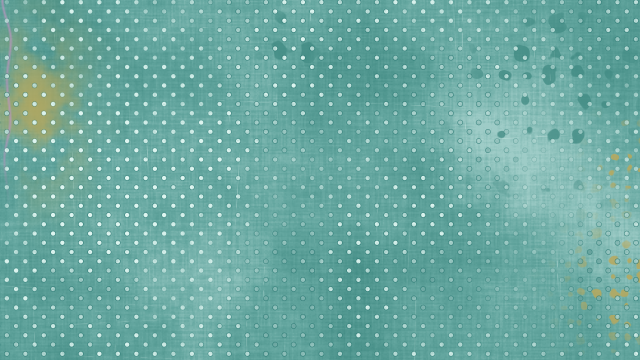
A Shadertoy shader for this pattern:

```glsl
// Worn teal cloth printed with a staggered grid of small pale dots.
// Cloudy tone comes from fbm and soft patches; weave, scratches, spots and
// stains are layered on top, and each dot fades by its own amount.

const float PERIOD = 0.0514;                // dot spacing, in canvas heights
const vec2 GRID_ORIGIN = vec2(0.0190, 0.634);
const float DOT_RADIUS = 0.0060;

const vec3 TEAL_DARK = vec3(0.25, 0.54, 0.51);
const vec3 TEAL = vec3(0.395, 0.655, 0.628);
const vec3 TEAL_PALE = vec3(0.62, 0.80, 0.78);
const vec3 DOT_WHITE = vec3(0.87, 0.96, 0.94);
const vec3 DOT_RING = vec3(0.14, 0.45, 0.43);
const vec3 OCHRE = vec3(0.72, 0.66, 0.36);
const vec3 PINK = vec3(0.75, 0.58, 0.76);

// Cloud patches: centre x, centre y, radius, lightness
const vec4 CLOUDS[11] = vec4[11](
    vec4(0.25, 0.95, 0.20, -0.45), vec4(0.52, 0.74, 0.16, -0.25),
    vec4(0.50, 0.40, 0.13, -0.35), vec4(1.03, 0.76, 0.19, -0.40),
    vec4(1.27, 0.34, 0.16, -0.35), vec4(1.00, 0.13, 0.17, -0.35),
    vec4(1.73, 0.82, 0.18, -0.35), vec4(1.45, 0.60, 0.18, 0.75),
    vec4(1.64, 0.36, 0.18, 0.45), vec4(0.38, 0.52, 0.15, 0.30),
    vec4(0.55, 0.19, 0.16, 0.35));

float hash(vec2 p) {
    return fract(sin(dot(p, vec2(127.1, 311.7))) * 43758.5453);
}

float noise(vec2 p) {
    vec2 i = floor(p), f = fract(p);
    f = f * f * (3.0 - 2.0 * f);
    return mix(mix(hash(i), hash(i + vec2(1, 0)), f.x),
               mix(hash(i + vec2(0, 1)), hash(i + vec2(1, 1)), f.x), f.y);
}

float fbm(vec2 p) {
    float sum = 0.0, amp = 0.5;
    for (int i = 0; i < 5; i++) {
        sum += amp * noise(p);
        p = mat2(1.6, 1.2, -1.2, 1.6) * p + 7.3;
        amp *= 0.5;
    }
    return sum;
}

float softSpot(vec2 p, vec2 centre, vec2 radius) {
    vec2 d = (p - centre) / radius;
    return exp(-dot(d, d));
}

float coverage(float dist, float px) {
    return clamp(0.5 - dist / px, 0.0, 1.0);
}

// Ragged drops, one per cell in a share of the cells
float splatter(vec2 p, float cell, float share, float seed, float px) {
    vec2 id = floor(p / cell) + seed;
    vec2 centre = 0.3 + 0.4 * vec2(hash(id), hash(id + 3.7));
    float radius = cell * mix(0.10, 0.34, hash(id + 9.1));
    float ragged = (noise(p * 3.5 / cell + seed) - 0.5) * cell * 0.30;
    float d = length((fract(p / cell) - centre) * cell) + ragged - radius;
    return coverage(d, px * 1.5) * step(hash(id + 5.3), share);
}

// Thin broken lines running along y
float scratches(vec2 p, vec2 area, int count, float seed, float px) {
    float sum = 0.0;
    for (int i = 0; i < count; i++) {
        vec2 k = vec2(float(i), seed);
        vec2 d = p - area * vec2(hash(k), hash(k + 11.3));
        d.x += d.y * (hash(k + 4.1) - 0.5) * 0.12;
        float halfLength = mix(0.04, 0.22, hash(k + 8.9));
        float fade = 1.0 - smoothstep(0.3, 1.0, abs(d.y) / halfLength);
        float broken = smoothstep(0.25, 0.7, noise(vec2(p.y * 60.0, k.x * 5.0)));
        sum += coverage(abs(d.x) - 0.0007, px) * fade * broken * hash(k + 2.2);
    }
    return min(sum, 1.0);
}

vec3 clothColour(vec2 p) {
    float tone = (fbm(p * 3.0) - 0.48) * 1.3 + (fbm(p * 11.0 + 20.0) - 0.48) * 0.5;
    for (int i = 0; i < 11; i++)
        tone += CLOUDS[i].w * softSpot(p, CLOUDS[i].xy, CLOUDS[i].zz);
    float weave = noise(p * vec2(14.0, 230.0)) + noise(p * vec2(230.0, 18.0)) - 1.0;
    tone += weave * 0.32 + (noise(p * 260.0) - 0.5) * 0.20;
    vec3 target = tone < 0.0 ? TEAL_DARK : TEAL_PALE;
    return mix(TEAL, target, min(abs(tone), 1.0));
}

vec3 addDots(vec3 col, vec2 p, float px) {
    vec2 pitch = vec2(PERIOD, PERIOD * 0.5);
    vec2 q = (p - GRID_ORIGIN) / pitch;
    float row = floor(q.y + 0.5);
    q.x -= 0.5 * mod(row, 2.0);
    vec2 id = vec2(floor(q.x + 0.5), row);
    float dist = length((q - id) * pitch);
    float bright = 0.40 + 0.50 * noise(p * 5.0 + 31.0) + 0.25 * (hash(id) - 0.5);
    bright += 0.30 * softSpot(p, vec2(0.25, 0.40), vec2(0.30, 0.35));
    bright -= 0.25 * softSpot(p, vec2(1.62, 0.40), vec2(0.22, 0.40));
    float ring = smoothstep(0.2, 0.7, noise(p * 4.0 + 57.0)) * 0.6 + 0.15;
    col = mix(col, DOT_RING, coverage(dist - DOT_RADIUS * 1.28, px) * ring);
    float patchy = 0.85 + 0.3 * (noise(p * 200.0) - 0.5);
    return mix(col, mix(TEAL_PALE, DOT_WHITE, clamp(bright, 0.0, 1.0)),
               coverage(dist - DOT_RADIUS, px) * clamp(bright * patchy + 0.2, 0.0, 1.0));
}

void mainImage(out vec4 fragColor, in vec2 fragCoord) {
    vec2 p = fragCoord / iResolution.y;
    float px = 1.0 / iResolution.y;
    vec2 size = iResolution.xy * px;
    vec3 col = clothColour(p);

    // Dark drops at the upper right, with a few near the top middle
    float damp = softSpot(p, vec2(1.52, 0.73), vec2(0.22, 0.24))
               + softSpot(p, vec2(0.81, 0.88), vec2(0.07, 0.09));
    col = mix(col, TEAL_DARK, splatter(p, 0.075, 0.55, 2.0, px) * min(damp * 1.3, 0.75));

    // Ochre stain on the left, ochre flecks on the right
    float stain = softSpot(p, vec2(0.10, 0.70), vec2(0.13, 0.20));
    col = mix(col, OCHRE, stain * smoothstep(0.35, 0.70, fbm(p * 9.0 + 4.0)) * 0.85);
    float flecks = softSpot(p, vec2(1.72, 0.20), vec2(0.11, 0.13))
                 + softSpot(p, vec2(1.74, 0.55), vec2(0.07, 0.09));
    col = mix(col, OCHRE, splatter(p, 0.042, 0.6, 8.0, px) * min(flecks * 1.4, 0.85));

    // Pink trickle by the left edge
    float trickle = abs(p.x - 0.022 - 0.035 * (noise(vec2(p.y * 9.0, 3.0)) - 0.5)) - 0.003;
    col = mix(col, PINK, coverage(trickle, px * 2.0) * smoothstep(0.40, 0.65, p.y) * 0.65);

    col = addDots(col, p, px);

    // Scratches down and across the cloth
    float worn = scratches(p, size, 44, 1.0, px) + 0.7 * scratches(p.yx, size.yx, 18, 6.0, px);
    col = mix(col, DOT_WHITE, min(worn, 1.0) * 0.55);
    fragColor = vec4(col, 1.0);
}
```
